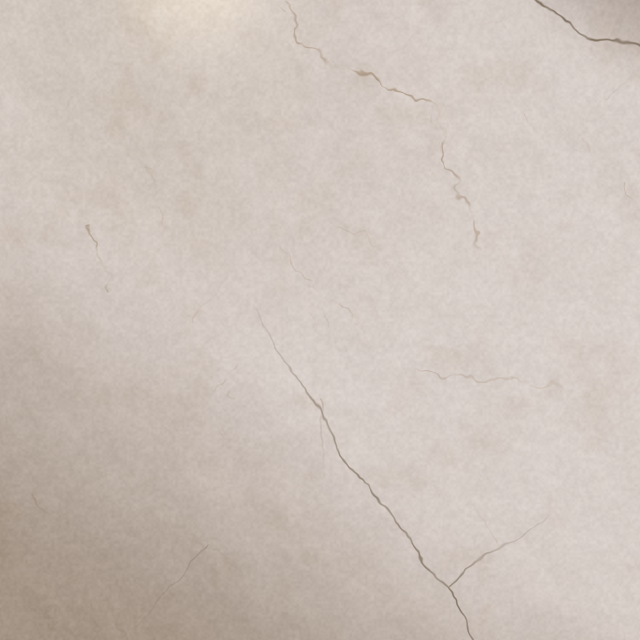
This texture is drawn by a WebGL 2 fragment shader. Its source:

```glsl
#version 300 es
precision highp float;
// Pale polished stone: a soft diagonal shade, a warm glow and fine mottling
// built from value noise, crossed by thin cracks and tan veins. The cracks are
// tapered segments in a noise-warped plane; short hairlines are scattered by hash.

uniform vec2 u_resolution;
out vec4 fragColor;

float hash(vec2 p) {
  vec3 q = fract(p.xyx * vec3(0.1031, 0.1030, 0.0973));
  q += dot(q, q.yzx + 33.33);
  return fract((q.x + q.y) * q.z);
}

float noise(vec2 p) {
  vec2 cell = floor(p), f = fract(p);
  f = f * f * (3.0 - 2.0 * f);
  return mix(mix(hash(cell), hash(cell + vec2(1, 0)), f.x),
             mix(hash(cell + vec2(0, 1)), hash(cell + vec2(1, 1)), f.x), f.y);
}

float fbm(vec2 p) {
  float sum = 0.0, gain = 0.5;
  for (int i = 0; i < 4; i++) {
    sum += gain * noise(p);
    p = mat2(1.6, 1.2, -1.2, 1.6) * p + 17.3;
    gain *= 0.5;
  }
  return sum / 0.9375;
}

// Coverage of a soft line from a to b whose strength runs from s.x to s.y
float vein(vec2 p, vec2 a, vec2 b, float width, vec2 s) {
  vec2 ab = b - a;
  float t = clamp(dot(p - a, ab) / dot(ab, ab), 0.0, 1.0);
  float soft = 1.0 / u_resolution.y;
  float d = length(p - a - ab * t);
  return mix(s.x, s.y, t) * (1.0 - smoothstep(0.0, width + soft, d));
}

vec2 wobble(vec2 p, float scale) {
  return vec2(noise(p * scale + 3.7), noise(p * scale + 71.2)) - 0.5;
}

void main() {
  vec2 p = gl_FragCoord.xy / u_resolution;
  vec2 grainAxis = vec2(dot(p, vec2(0.64, -0.77)), dot(p, vec2(0.77, 0.64))) + 4.0;

  // Broad shading: dark lower left, beige upper left, warm glow at the top
  float cloud = fbm(grainAxis * vec2(2.5, 6.0)) - 0.5;
  float slope = p.y + 0.62 * p.x + 0.16 * cloud;
  float shade = 1.0 - smoothstep(0.06, 0.76, slope);
  vec3 color = mix(vec3(0.846, 0.807, 0.785), vec3(0.640, 0.580, 0.525), shade);
  float beige = smoothstep(0.60, 0.0, length((p - vec2(0.25, 0.88)) * vec2(0.9, 1.1)));
  color -= beige * (0.9 + cloud) * vec3(0.038, 0.043, 0.058);
  float corner = smoothstep(1.80, 2.05, p.x * 0.75 + p.y * 1.25);
  color -= corner * vec3(0.16, 0.17, 0.18);
  vec2 g = (p - vec2(0.31, 1.01)) * vec2(1.0, 1.3);
  color += exp(-dot(g, g) * 85.0) * vec3(0.090, 0.085, 0.065);

  // Mottling, diagonal streaks and fine curly grain
  float mottle = fbm(p * 30.0 + 1.5 * wobble(p, 14.0)) - 0.5;
  float streak = fbm(grainAxis * vec2(10.0, 40.0)) - 0.5;
  vec2 curl = p + 0.010 * wobble(p, 70.0);
  float worm = abs(2.0 * noise(curl * 88.0) - 1.0) - 0.45;
  float grain = noise(p * 170.0) + noise(p * 290.0 + 9.0) - 1.0;
  color += 0.030 * mottle * vec3(0.9, 1.0, 1.15) + 0.022 * streak;
  color += 0.012 * worm + 0.026 * grain;
  color -= smoothstep(0.60, 0.8, fbm(p * 16.0 + 50.0)) * vec3(0.014, 0.018, 0.026);

  // Dark cracks
  vec2 q = p + 0.014 * wobble(p, 11.0) + 0.008 * wobble(p, 42.0) + 0.003 * wobble(p, 120.0);
  float crack = vein(q, vec2(0.395, 0.51), vec2(0.535, 0.29), 0.0011, vec2(0.1, 0.75));
  crack = max(crack, vein(q, vec2(0.535, 0.29), vec2(0.70, 0.083), 0.0012, vec2(0.75)));
  crack = max(crack, vein(q, vec2(0.70, 0.083), vec2(0.76, -0.02), 0.0014, vec2(0.85)));
  crack = max(crack, vein(q, vec2(0.70, 0.083), vec2(0.86, 0.20), 0.0011, vec2(0.75, 0.05)));
  crack = max(crack, vein(q, vec2(0.82, 1.01), vec2(0.92, 0.94), 0.0018, vec2(0.95)));
  crack = max(crack, vein(q, vec2(0.92, 0.94), vec2(1.02, 0.92), 0.0018, vec2(0.95)));
  crack = max(crack, vein(q, vec2(0.32, 0.15), vec2(0.21, 0.02), 0.0009, vec2(0.4, 0.15)));
  crack = max(crack, vein(q, vec2(0.495, 0.37), vec2(0.51, 0.24), 0.0010, vec2(0.25, 0.0)));
  color = mix(color, vec3(0.46, 0.40, 0.33), crack * (0.6 + 0.4 * noise(p * 70.0)));

  // Tan veins, more ragged and broken than the cracks
  vec2 r = p + 0.024 * wobble(p, 15.0) + 0.018 * wobble(p, 46.0) + 0.007 * wobble(p, 115.0);
  float stain = vein(r, vec2(0.45, 0.99), vec2(0.48, 0.92), 0.0020, vec2(0.4, 0.7));
  stain = max(stain, vein(r, vec2(0.48, 0.92), vec2(0.68, 0.83), 0.0022, vec2(0.8)));
  stain = max(stain, vein(r, vec2(0.68, 0.83), vec2(0.755, 0.60), 0.0020, vec2(0.8, 0.5)));
  stain = max(stain, vein(r, vec2(0.14, 0.65), vec2(0.165, 0.54), 0.0020, vec2(0.7, 0.4)));
  stain = max(stain, vein(r, vec2(0.66, 0.42), vec2(0.93, 0.38), 0.0022, vec2(0.45, 0.15)));
  stain = max(stain, vein(r, vec2(0.49, 0.55), vec2(0.59, 0.46), 0.0018, vec2(0.2, 0.45)));

  // Scattered hairlines, mostly running down to the right
  for (int i = 0; i < 30; i++) {
    float k = float(i);
    vec2 center = vec2(hash(vec2(k, 1.7)), hash(vec2(k, 5.3)));
    float lean = hash(vec2(k, 9.1));
    float angle = lean < 0.7 ? -1.3 + lean : lean - 0.2;
    vec2 reach = mix(0.015, 0.06, hash(vec2(k, 13.9))) * vec2(cos(angle), sin(angle));
    vec2 strength = 0.35 * vec2(hash(vec2(k, 21.3)), hash(vec2(k, 27.1)));
    stain = max(stain, vein(r, center - reach, center + reach, 0.0015, strength));
  }
  float broken = 0.15 + 0.85 * smoothstep(0.25, 0.7, noise(p * 48.0));
  color = mix(color, color * vec3(0.80, 0.74, 0.66), stain * broken);

  fragColor = vec4(clamp(color, 0.0, 1.0), 1.0);
}
```
